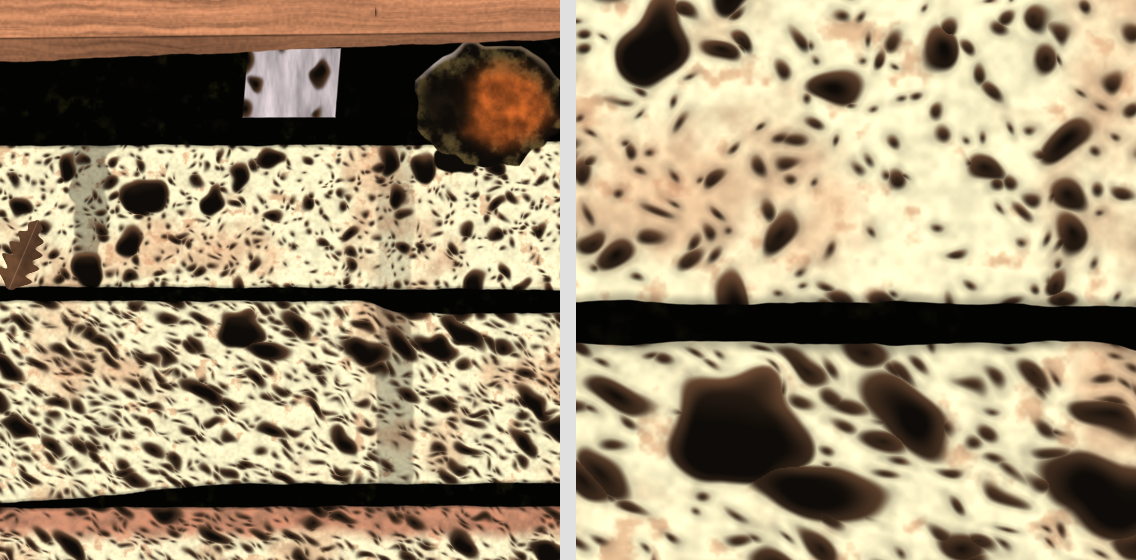
Left, the full canvas; right, a detail of the centre.
Give the GLSL for this texture, as a WebGL 1 fragment shader.

```glsl
precision highp float;
uniform vec2 u_resolution;

#define CREAM vec3(0.99, 0.95, 0.78)
#define TAN vec3(0.90, 0.76, 0.60)
#define UMBER vec3(0.32, 0.22, 0.15)
#define SOOT vec3(0.06, 0.045, 0.03)
#define CEDAR vec3(0.77, 0.52, 0.37)
#define STONE vec3(0.80, 0.75, 0.76)
#define RUST vec3(0.62, 0.31, 0.13)
#define PIT_DENSITY 0.68
#define PIT_CELLS 15.0
#define GRAIN_TILT -0.52

float hash(vec2 p) {
  vec3 q = fract(p.xyx * 0.1031);
  q += dot(q, q.yzx + 33.33);
  return fract((q.x + q.y) * q.z);
}

float noise(vec2 p) {
  vec2 c = floor(p), f = fract(p);
  f *= f * (3.0 - 2.0 * f);
  return mix(mix(hash(c), hash(c + vec2(1, 0)), f.x),
             mix(hash(c + vec2(0, 1)), hash(c + 1.0), f.x), f.y);
}

float fbm(vec2 p) {
  float sum = 0.0, amp = 0.53;
  for (int i = 0; i < 4; i++) {
    sum += amp * noise(p);
    p = p * 2.1 + 13.7;
    amp *= 0.5;
  }
  return sum;
}

mat2 turn(float a) { return mat2(cos(a), -sin(a), sin(a), cos(a)); }

float cover(float d, float soft) { return 1.0 - smoothstep(-soft, soft, d); }

float ellipse(vec2 d, vec2 r) { return (length(d / r) - 1.0) * min(r.x, r.y); }

vec2 nearer(vec2 a, vec2 b) { return a.x < b.x ? a : b; }

// Scattered pits: x = signed distance, y = height inside the pit
vec2 pitLayer(vec2 p, float cells, float density, float spin, float stretch) {
  vec2 q = p * cells, best = vec2(1.0, 0.0);
  for (int j = -1; j <= 1; j++)
    for (int i = -1; i <= 1; i++) {
      vec2 c = floor(q) + vec2(i, j), k = c + cells * 3.0 + 50.0;
      float a = hash(k), b = hash(k + 17.3), s = hash(k + 41.7);
      vec2 d = q - c - 0.2 - 0.6 * vec2(a, b);
      vec2 r = mix(0.14, 0.42, s * s) * vec2(stretch, 0.68);
      float e = ellipse(turn(spin * (fract(a * 7.0) - 0.5)) * d, r) / cells;
      if (hash(k + 71.0) < density) best = nearer(best, vec2(e, d.y / r.x));
    }
  return best;
}

vec3 carvePits(vec3 col, vec2 pit, float px) {
  float deep = smoothstep(0.0, 0.011, -pit.x) * 0.65 + 0.4 - 0.5 * pit.y;
  vec3 inside = mix(UMBER * 1.35, SOOT, clamp(deep, 0.0, 1.0));
  col *= 1.0 - 0.25 * cover(pit.x - 0.002, 0.004);
  return mix(col, inside, cover(pit.x, px + 0.0012));
}

void main() {
  vec2 p = gl_FragCoord.xy / u_resolution;
  float px = 1.0 / min(u_resolution.x, u_resolution.y);
  float x = p.x, y = p.y;
  float fine = noise(p * 190.0), cloud = fbm(p * 9.0), rough = fbm(p * 45.0);
  vec2 warp = vec2(noise(p * 38.0), noise(p * 38.0 + 80.0)) - 0.5;
  vec2 w = p + 0.016 * warp;

  // Mossy darkness between the planks
  vec3 col = mix(vec3(0.012, 0.01, 0.008), vec3(0.10, 0.10, 0.03),
                 smoothstep(0.55, 0.95, rough) * smoothstep(0.35, 0.7, cloud));

  // Plank outlines
  float wob = 0.006 * (fbm(vec2(x * 22.0, floor(y * 4.0))) - 0.5);
  float upper = max(y - 0.741 - 0.008 * smoothstep(0.7, 1.0, x), 0.488 - 0.005 * x - y);
  float middle = max(y - 0.463 + 0.023 * smoothstep(0.64, 0.72, x),
                     mix(0.103, 0.136, smoothstep(0.0, 0.46, x)) - y);
  float lower = y - 0.093 - 0.004 * x;
  float plank = min(min(upper, middle), lower) + wob;
  float isMiddle = step(y, 0.475) * step(0.1, y), isLower = step(y, 0.099);

  // Pale wood with wet stains
  vec3 wood = mix(TAN, CREAM, smoothstep(0.26, 0.55, cloud + 0.25 * (rough - 0.4)));
  wood *= 0.86 + 0.26 * rough + 0.1 * fine;
  wood = mix(wood, CEDAR, 0.55 * smoothstep(0.6, 0.8, rough));
  float flush = isLower * smoothstep(0.03, 0.065, y + 0.05 * (cloud - 0.5));
  wood = mix(wood, vec3(0.74, 0.47, 0.36) * (0.7 + 0.6 * rough), flush * 0.85);
  float leftBand = abs(x - 0.16 + 0.03 * warp.x) - mix(0.018, 0.036, smoothstep(0.56, 0.63, y));
  float rightBand = abs(x - 0.705 + 0.01 * warp.x) - 0.032;
  float stain = cover(leftBand, 0.004) * step(0.475, y)
              + cover(rightBand, 0.004) * mix(0.45, 0.8, isMiddle) * (1.0 - isLower);
  wood *= 1.0 - stain * (0.22 + 0.25 * rough);

  // Three sizes of pits, slanted on the lower planks
  float slant = step(y, 0.475);
  vec2 g = turn(GRAIN_TILT * slant) * w;
  float spin = mix(3.0, 0.7, slant), stretch = mix(1.05, 1.6, slant);
  vec2 pit = pitLayer(g, PIT_CELLS, PIT_DENSITY, spin, stretch);
  pit = nearer(pit, pitLayer(g, PIT_CELLS * 2.1, PIT_DENSITY * 0.7, spin, stretch));
  pit = nearer(pit, pitLayer(g, PIT_CELLS * 5.0, PIT_DENSITY * 0.5, spin, stretch));
  vec2 hollow = w - (slant > 0.5 ? vec2(0.43, 0.41) : vec2(0.26, 0.651));
  pit = nearer(pit, vec2(ellipse(hollow, vec2(0.043, 0.032)), hollow.y / 0.04));
  vec2 drip = w - vec2(0.16, 0.52);
  pit = nearer(pit, vec2(ellipse(drip, vec2(0.028, 0.036)), drip.y / 0.03));
  wood = carvePits(wood, pit, px);
  wood *= 1.0 - 0.3 * smoothstep(-0.008, 0.0, plank);
  col = mix(col, wood, cover(plank, px));

  // Weathered pale block
  float block = max(abs(x - 0.521 - 0.08 * (y - 0.85)) - 0.083, abs(y - 0.852) - 0.062);
  vec3 blockCol = STONE * (0.65 + 0.6 * fbm(vec2(x * 60.0, y * 14.0)));
  vec2 dent = pitLayer(w.yx, 17.0, 0.85, 1.2, 1.2);
  col = mix(col, carvePits(blockCol, dent, px), cover(block + 0.3 * wob, px));

  // Rusty eight-sided stump and its shadow
  float shade = ellipse(w - vec2(0.81, 0.715), vec2(0.037, 0.03));
  col = mix(col, SOOT, cover(shade, 0.003));
  vec2 s = abs(w - vec2(0.875, 0.815)) / vec2(1.2, 1.0);
  float stump = max(max(s.x, s.y), (s.x + s.y) * 0.72) - 0.109;
  vec3 bark = mix(SOOT, vec3(0.42, 0.35, 0.20), smoothstep(0.35, 0.75, rough) * 0.8);
  bark = mix(bark, RUST * (0.5 + rough), cover(ellipse(w - vec2(0.9, 0.81), vec2(0.08, 0.07)), 0.025));
  bark = mix(bark, SOOT, 0.85 * cover(ellipse(w - vec2(0.80, 0.815), vec2(0.045, 0.05)), 0.02));
  float rim = smoothstep(-0.012, -0.002, stump) * smoothstep(0.83, 0.9, y);
  bark = mix(bark, mix(STONE, TAN * 0.6, smoothstep(0.78, 0.85, x)), rim * 0.75);
  col = mix(col, bark, cover(stump, px));

  // Fallen lobed leaf
  vec2 l = turn(1.17) * (p - vec2(0.042, 0.545));
  float halfWidth = 0.034 * sqrt(max(0.0, 1.0 - l.x * l.x / 0.0046)) * (0.76 + 0.24 * cos(l.x * 240.0 - abs(l.y) * 90.0));
  float leaf = max(abs(l.y) - halfWidth * (1.0 - 5.0 * l.x), abs(l.x) - 0.067);
  vec3 leafCol = UMBER * (0.75 + 0.8 * rough) + 0.12 * cover(abs(l.y) - 0.001, 0.001);
  col = mix(col, leafCol, cover(leaf, px));

  // Long-grained cedar beam with a darker underside
  float grain = fbm(vec2(x * 5.0, y * 110.0 + 3.0 * cloud));
  float ridge = 0.931 + 0.012 * x;
  vec3 beam = CEDAR * (0.68 + 0.5 * grain + 0.12 * fine);
  beam *= mix(0.7, 1.0, smoothstep(ridge - 0.003, ridge + 0.003, y));
  beam *= 1.0 - 0.6 * cover(abs(y - ridge) - 0.001, 0.003);
  vec2 knot = pitLayer(w, 11.0, 0.45 * smoothstep(0.6, 0.75, x), 2.0, 1.0);
  beam = mix(beam, UMBER * 0.7, 0.85 * cover(knot.x, 0.004));
  col = mix(col, beam, cover(0.889 + 0.042 * x - y + wob, px));

  gl_FragColor = vec4(clamp(col, 0.0, 1.0), 1.0);
}
```
